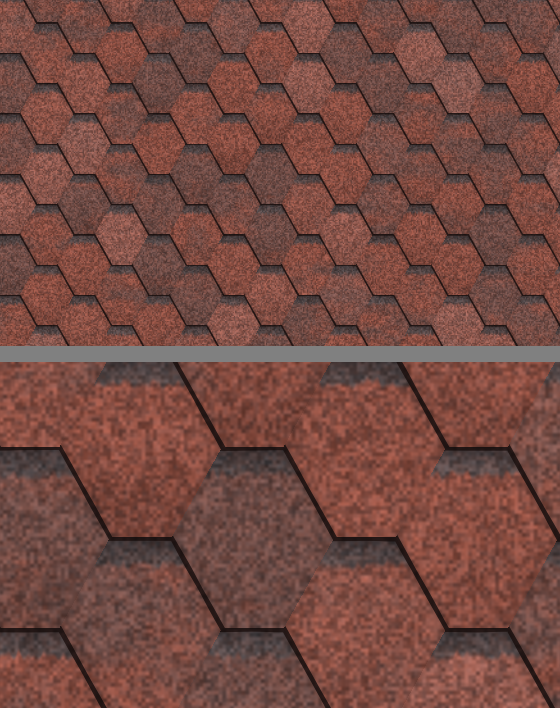
Top: the whole. Bottom: its middle third, enlarged.
A WebGL 1 fragment shader for this pattern:

```glsl
precision highp float;

uniform vec2 u_resolution;

const float PITCH = 0.216;                 // tile spacing, in canvas heights
const vec2 LATTICE = vec2(1.0, 0.81);      // tile spacing, in pitches
const vec2 ORIGIN = vec2(0.626, 0.684);    // centre of one tile
const float HALF_FLAT = 0.137;             // half length of a flat edge
const float HALF_WIDTH = 0.5 - HALF_FLAT;  // centre to side corner

float hash(vec2 p) {
  vec3 q = fract(p.xyx * 0.1031);
  q += dot(q, q.yzx + 33.33);
  return fract((q.x + q.y) * q.z);
}

float noise(vec2 p) {
  vec2 i = floor(p);
  vec2 f = fract(p);
  f = f * f * (3.0 - 2.0 * f);
  float low = mix(hash(i), hash(i + vec2(1.0, 0.0)), f.x);
  float high = mix(hash(i + vec2(0.0, 1.0)), hash(i + 1.0), f.x);
  return mix(low, high, f.y);
}

vec2 slantNormal() {
  return normalize(vec2(0.5 * LATTICE.y, HALF_WIDTH - HALF_FLAT));
}

float hexDistance(vec2 p) {
  vec2 n = slantNormal();
  p = abs(p);
  return max(p.y - 0.5 * LATTICE.y, dot(p, n) - HALF_WIDTH * n.x);
}

// Returns the position inside the tile (xy) and the tile index (zw).
vec4 hexCell(vec2 p) {
  vec2 idA = floor(p / LATTICE + 0.5);
  vec2 idB = floor(p / LATTICE) + 0.5;
  vec2 a = p - idA * LATTICE;
  vec2 b = p - idB * LATTICE;
  return hexDistance(a) < hexDistance(b) ? vec4(a, idA) : vec4(b, idB);
}

float stroke(float dist, float halfWidth, float pixel) {
  return 1.0 - smoothstep(halfWidth - 0.6 * pixel, halfWidth + 0.6 * pixel, dist);
}

// Mineral granules: fine speckle over coarser clumps.
float granules(vec2 uv) {
  return 0.7 * noise(uv * 270.0) + 0.3 * noise(uv * 120.0 + 17.0);
}

vec3 tileColour(vec2 p, vec2 id) {
  vec3 brown = vec3(0.43, 0.295, 0.272);
  vec3 rust = vec3(0.535, 0.305, 0.258);
  vec3 rose = vec3(0.57, 0.375, 0.34);
  float blotch = noise(p * vec2(3.0, 6.0) + 40.0) - 0.5;
  float speckle = noise(p * 26.0) - 0.5;
  float tone = hash(id + 71.0) + 0.7 * blotch + 0.25 * speckle;
  vec3 colour = mix(brown, rust, smoothstep(0.05, 0.65, tone));
  float fade = smoothstep(0.6, 1.0, hash(id + 23.0));
  return mix(colour, rose, 0.65 * fade);
}

// Slate band below the top edge, with a ragged lower fringe.
float slateBand(vec2 p, float depth, float pixel) {
  float fringe = noise(vec2(p.x * 45.0, p.y * 9.0)) - 0.5;
  float limit = 0.125 + 0.045 * fringe;
  return 1.0 - smoothstep(limit - 0.014 - pixel, limit + 0.014 + pixel, depth);
}

void main() {
  vec2 uv = gl_FragCoord.xy / u_resolution.y;
  vec2 p = uv / PITCH - ORIGIN;
  float pixel = 1.0 / (u_resolution.y * PITCH);
  vec4 cell = hexCell(p);
  vec2 local = cell.xy;
  vec2 id = cell.zw;

  // Distances to the tile edges
  vec2 n = slantNormal();
  float reach = HALF_WIDTH * n.x;
  float falling = reach - abs(dot(local, n));
  float rising = reach - abs(dot(local, vec2(-n.x, n.y)));
  float top = 0.5 * LATTICE.y - local.y;

  // Tile body, dulled along the lower part and the soft seams
  vec3 colour = tileColour(p, id);
  float lower = smoothstep(0.05, -0.4, local.y + 0.12 * (noise(p * 9.0) - 0.5));
  colour *= 1.0 - 0.12 * lower * hash(id + 5.0);
  colour *= 1.0 - 0.06 * (1.0 - smoothstep(0.0, 0.05, rising));

  // Slate band
  vec3 slate = mix(vec3(0.25, 0.215, 0.22), vec3(0.32, 0.275, 0.275),
                   smoothstep(0.0, 0.11, top));
  slate *= 0.92 + 0.16 * hash(id + 11.0);
  colour = mix(colour, slate, 0.93 * slateBand(p, top, pixel));

  // Granule shading
  float grain = granules(uv) - 0.5;
  colour *= 1.0 + 0.68 * grain;
  colour += 0.035 * (noise(uv * 230.0 + 90.0) - 0.5) * vec3(1.0, -0.3, -0.8);

  // Cut edges: soft shade under a worn dark line
  float wear = 0.85 + 0.3 * noise(p * 8.0 + 60.0);
  float edge = min(falling, top * 0.9);
  colour *= 1.0 - 0.22 * exp(-edge * 50.0);
  float line = max(stroke(falling, 0.0105 * wear, pixel),
                   stroke(top, 0.017 * wear, pixel));
  vec3 ink = vec3(0.12, 0.075, 0.07) * (1.0 + 0.5 * grain);
  colour = mix(colour, ink, 0.92 * line);

  gl_FragColor = vec4(clamp(colour, 0.0, 1.0), 1.0);
}
```
